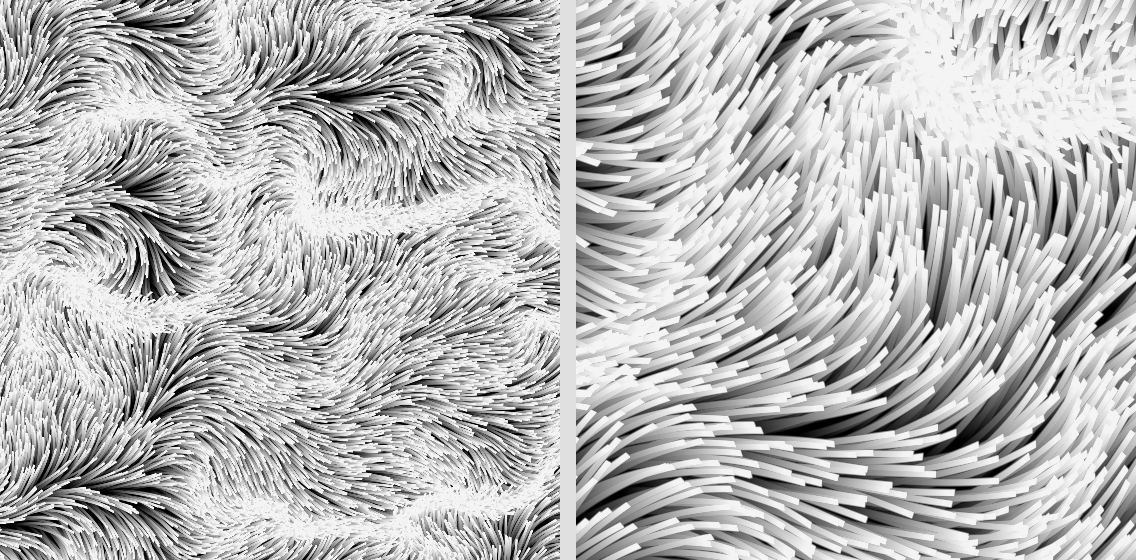
Left: the whole. Right: its middle third, enlarged.
A three.js fragment shader for this texture:

```glsl
// Shaggy white fur over black. Curved strands grow from a jittered grid along
// a smooth noise field; each one brightens from a black root to a white tip,
// and the strand that stands highest at a point is the one seen.

varying vec2 vUv;

const float GRID = 64.0;             // root cells across the canvas
const int STRANDS_PER_CELL = 3;
const int REACH_BACK = 7;            // cells searched on the root side
const int REACH_AHEAD = 4;           // cells searched on the far side
const int REACH_SIDE = 7;
const float MAX_LENGTH = 0.095;
const float MIN_LENGTH_SHARE = 0.74;
const float HALF_WIDTH = 0.0022;
const float EDGE = 0.0008;           // half of the smoothed rim
const float CULL_MARGIN = 0.034;     // slack for jitter and bending

const vec2 FIELD_SCALE = vec2(4.8, 5.6);
const float FIELD_DETAIL = 0.30;     // weight of the finer octave
const float MEAN_ANGLE = 0.05;
const float ANGLE_SWING = 4.6;
const float MAX_ANGLE = 1.9;
const float ANGLE_JITTER = 0.32;
const float BEND_SHARE = 0.55;       // how far a strand follows the field
const float MAX_BEND = 6.0;

const float TIP_GAIN = 1.07;         // flattens the brightest tips
const vec3 ROOT_COLOR = vec3(0.0);
const vec3 TIP_COLOR = vec3(0.955);

float hash1(vec2 p) {
  vec3 q = fract(p.xyx * 0.1031);
  q += dot(q, q.yzx + 33.33);
  return fract((q.x + q.y) * q.z);
}

vec4 hash4(vec2 p) {
  vec4 q = fract(p.xyxy * vec4(0.1031, 0.1030, 0.0973, 0.1099));
  q += dot(q, q.wzxy + 33.33);
  return fract((q.xxyz + q.yzzw) * q.zywx);
}

// Value noise in x, its gradient in yz
vec3 noiseWithSlope(vec2 p) {
  vec2 cell = floor(p);
  vec2 f = fract(p);
  vec2 s = f * f * (3.0 - 2.0 * f);
  vec2 ds = 6.0 * f * (1.0 - f);
  float a = hash1(cell);
  float b = hash1(cell + vec2(1.0, 0.0));
  float c = hash1(cell + vec2(0.0, 1.0));
  float d = hash1(cell + vec2(1.0, 1.0));
  float twist = a - b - c + d;
  float value = a + (b - a) * s.x + (c - a) * s.y + twist * s.x * s.y;
  return vec3(value, ds * (vec2(b - a, c - a) + twist * s.yx));
}

// Growth angle in x, its gradient over the canvas in yz
vec3 growthField(vec2 p) {
  vec2 q = p * FIELD_SCALE + 17.0;
  vec3 broad = noiseWithSlope(q);
  vec3 fine = noiseWithSlope(q * 2.0 + 31.0);
  float angle = broad.x - 0.5 + FIELD_DETAIL * (fine.x - 0.5);
  vec2 slope = (broad.yz + 2.0 * FIELD_DETAIL * fine.yz) * FIELD_SCALE;
  angle = clamp(MEAN_ANGLE + ANGLE_SWING * angle, -MAX_ANGLE, MAX_ANGLE);
  return vec3(angle, ANGLE_SWING * slope);
}

// Position along and across a strand that leaves its root at this angle
vec2 strandSpace(vec2 offset, float angle, float bend) {
  vec2 dir = vec2(cos(angle), sin(angle));
  float along = dot(offset, dir);
  float across = dot(offset, vec2(-dir.y, dir.x)) - 0.5 * bend * along * along;
  return vec2(along, across);
}

// Height of one strand: 0 at the root and outside, 1 at the tip
float strandHeight(vec2 pos, float bend, float len) {
  float lean = bend * pos.x;
  float dist = abs(pos.y) * inversesqrt(1.0 + lean * lean);
  float side = 1.0 - smoothstep(HALF_WIDTH - EDGE, HALF_WIDTH + EDGE, dist);
  float end = 1.0 - smoothstep(len - EDGE, len + EDGE, pos.x);
  return side * end * clamp(pos.x / len, 0.0, 1.0);
}

void main() {
  vec2 home = floor(vUv * GRID);
  float height = 0.0;

  for (int j = -REACH_SIDE; j <= REACH_SIDE; j++) {
    for (int i = -REACH_BACK; i <= REACH_AHEAD; i++) {
      vec2 cell = home + vec2(float(i), float(j));
      vec2 center = (cell + 0.5) / GRID;
      vec3 field = growthField(center);
      float turn = dot(field.yz, vec2(cos(field.x), sin(field.x)));
      float bend = clamp(turn * BEND_SHARE, -MAX_BEND, MAX_BEND);

      // Skip cells whose strands cannot pass here
      vec2 rough = strandSpace(vUv - center, field.x, bend);
      if (abs(rough.y) > CULL_MARGIN || rough.x < -CULL_MARGIN
          || rough.x > MAX_LENGTH + CULL_MARGIN) continue;

      for (int k = 0; k < STRANDS_PER_CELL; k++) {
        vec4 rnd = hash4(cell + 100.0 + 137.0 * float(k));
        vec2 root = (cell + rnd.xy) / GRID;
        float angle = field.x + (rnd.z - 0.5) * ANGLE_JITTER;
        float len = MAX_LENGTH * mix(MIN_LENGTH_SHARE, 1.0, rnd.w);
        vec2 pos = strandSpace(vUv - root, angle, bend);
        height = max(height, strandHeight(pos, bend, len));
      }
    }
  }

  float light = min(height * TIP_GAIN, 1.0);
  gl_FragColor = vec4(mix(ROOT_COLOR, TIP_COLOR, light), 1.0);
}
```
